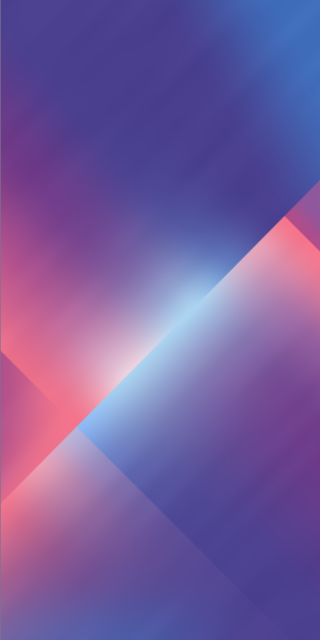
Reproduce this background procedurally as a WebGL 2 fragment shader.

```glsl
#version 300 es
precision highp float;
// Folded sheets of light: one rising diagonal and two falling ones cut the
// canvas into five facets. Each facet blends a colour ramp along the main fold
// with a pale glow that fades away from it, plus faint brushed streaks.

uniform vec2 u_resolution;
out vec4 fragColor;

// Geometry, in canvas widths
const float FOLD_SLOPE = 1.0135;
const float FOLD_BASE = 0.424;    // height of the main fold at the left edge
const float LOW_CUT = 0.906;      // x + y on the lower falling fold
const float HIGH_CUT = 1.308;     // distance from lower to upper falling fold
const float GLOW_REACH = 0.28;
const float STREAK_STRENGTH = 0.022;

// Palette
const vec3 CORAL = vec3(0.96, 0.46, 0.55);
const vec3 MAGENTA = vec3(0.70, 0.30, 0.54);
const vec3 MAUVE = vec3(0.56, 0.34, 0.61);
const vec3 PURPLE = vec3(0.43, 0.22, 0.53);
const vec3 INDIGO = vec3(0.29, 0.25, 0.56);
const vec3 BLUE = vec3(0.25, 0.43, 0.73);
const vec3 SKY = vec3(0.42, 0.58, 0.82);
const vec3 ICE = vec3(0.67, 0.83, 0.94);
const vec3 BLUSH = vec3(0.93, 0.83, 0.88);
const vec3 ROSE = vec3(0.92, 0.64, 0.72);

float hash(vec2 p) {
    p = fract(p * vec2(0.1031, 0.1137));
    p += dot(p, p.yx + 33.33);
    return fract((p.x + p.y) * p.x * 17.0);
}

float noise(vec2 p) {
    vec2 cell = floor(p), f = fract(p);
    f = f * f * (3.0 - 2.0 * f);
    return mix(mix(hash(cell), hash(cell + vec2(1, 0)), f.x),
               mix(hash(cell + vec2(0, 1)), hash(cell + vec2(1, 1)), f.x), f.y);
}

// Glow that is full at the fold and fades with distance
float fade(float dist, float reach) {
    return exp(-pow(max(dist, 0.0) / reach, 1.25));
}

// Upper sheet: coral to indigo to blue, lit along the fold
vec3 upperSheet(float along, float above) {
    float w = along - 0.08 * above;
    vec3 col = mix(CORAL, MAGENTA, smoothstep(-0.12, 0.30, w));
    col = mix(col, PURPLE, smoothstep(0.18, 0.60, w));
    col = mix(col, INDIGO, smoothstep(0.55, 0.95, w));
    col = mix(col, BLUE, smoothstep(1.25, 1.78, along - 0.3 * above));
    vec3 light = mix(CORAL, BLUSH, smoothstep(0.0, 0.33, along));
    light = mix(light, ICE, smoothstep(0.35, 0.70, along));
    light = mix(light, SKY, smoothstep(0.72, 1.0, along));
    float strength = 1.0 - smoothstep(0.85, 1.27, along);
    return mix(col, light, strength * fade(above, GLOW_REACH));
}

// Right sheet: indigo to purple to coral, with an icy edge
vec3 rightSheet(float along, float below) {
    vec3 col = mix(INDIGO, PURPLE, smoothstep(0.1, 0.75, along));
    col = mix(col, MAUVE, smoothstep(0.75, 1.1, along));
    col = mix(col, CORAL, smoothstep(1.0, HIGH_CUT, along));
    vec3 light = mix(SKY * 1.2, ICE, smoothstep(-0.2, 0.35, along));
    light = mix(light, ROSE, smoothstep(0.75, 1.18, along));
    light = mix(light, CORAL, smoothstep(1.12, HIGH_CUT, along));
    return mix(col, light, fade(below, GLOW_REACH));
}

// Bottom sheet: pale at the crossing, coral at the left, blue at the foot
vec3 bottomSheet(vec2 p, float back, float below) {
    vec3 col = mix(INDIGO, MAUVE, 0.4 * fade(below, 0.7));
    float foot = exp(-p.y * p.y / 0.022) * (1.0 - smoothstep(0.35, 0.85, p.x));
    col = mix(col, BLUE, 0.6 * foot);
    vec3 light = mix(vec3(0.72, 0.72, 0.87), ROSE, smoothstep(0.0, 0.24, back));
    light = mix(light, CORAL, smoothstep(0.2, 0.5, back));
    return mix(col, light, fade(below, 0.33));
}

// Left wedge: mauve at the border, coral toward its tip and lower edge
vec3 leftWedge(vec2 p, float above) {
    vec3 col = mix(mix(MAGENTA, MAUVE, 0.2), CORAL, smoothstep(-0.05, 0.25, p.x));
    return mix(col, CORAL, 0.7 * fade(above, 0.12));
}

void main() {
    vec2 p = gl_FragCoord.xy / u_resolution.x;
    float aa = 1.5 / u_resolution.x;
    float along = p.x + p.y - LOW_CUT;
    float above = p.y - FOLD_BASE - FOLD_SLOPE * p.x;

    // Facets joined across smooth fold lines
    float pastLow = smoothstep(-aa, aa, along);
    float pastHigh = smoothstep(-aa, aa, along - HIGH_CUT);
    vec3 corner = mix(MAGENTA, MAUVE, smoothstep(0.0, 0.12, along - HIGH_CUT));
    vec3 top = mix(leftWedge(p, above), upperSheet(along, above), pastLow);
    vec3 base = mix(bottomSheet(p, -along, -above), rightSheet(along, -above), pastLow);
    base = mix(base, corner, pastHigh);
    vec3 col = mix(base, top, smoothstep(-aa, aa, above));

    // Brushed streaks running along the main fold
    float streak = noise(vec2(along * 2.5, above * 16.0) + 20.0) - 0.5;
    col += STREAK_STRENGTH * streak;

    // Thin grey border at the left
    col = mix(col, vec3(0.47, 0.46, 0.56), 0.7 * (1.0 - smoothstep(0.001, 0.005, p.x)));
    fragColor = vec4(clamp(col, 0.0, 1.0), 1.0);
}
```
